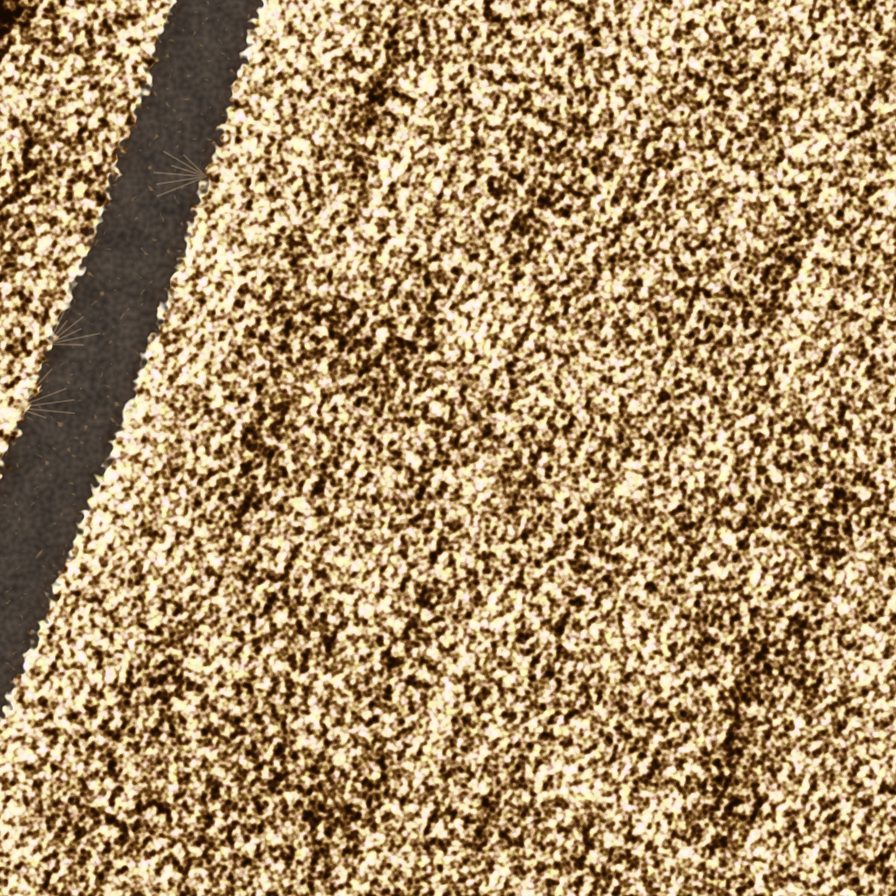
Reproduce this texture procedurally as a WebGL 2 fragment shader.

```glsl
#version 300 es
precision highp float;

uniform vec2 u_resolution;
out vec4 fragColor;

const vec3 SOIL = vec3(0.21, 0.10, 0.02);
const vec3 BROWN = vec3(0.43, 0.28, 0.11);
const vec3 STRAW = vec3(0.65, 0.50, 0.31);
const vec3 TAN = vec3(0.86, 0.73, 0.54);
const vec3 CREAM = vec3(0.98, 0.93, 0.78);
const vec3 TRACK = vec3(0.275, 0.24, 0.21);

float hash(vec2 p) {
    vec3 q = fract(p.xyx * vec3(0.1031, 0.1030, 0.0973));
    q += dot(q, q.yzx + 33.33);
    return fract((q.x + q.y) * q.z);
}

float cornerSlope(vec2 cell, vec2 offset) {
    float angle = 6.2832 * hash(cell);
    return dot(vec2(cos(angle), sin(angle)), offset);
}

float gradientNoise(vec2 p) {
    vec2 i = floor(p), f = fract(p), e = vec2(1.0, 0.0);
    vec2 w = f * f * f * (f * (f * 6.0 - 15.0) + 10.0);
    float low = mix(cornerSlope(i, f), cornerSlope(i + e, f - e), w.x);
    float high = mix(cornerSlope(i + e.yx, f - e.yx), cornerSlope(i + e.xx, f - e.xx), w.x);
    return mix(low, high, w.y);
}

vec2 rotate(vec2 p, float angle) {
    float c = cos(angle), s = sin(angle);
    return vec2(c * p.x - s * p.y, s * p.x + c * p.y);
}

float segmentDistance(vec2 p, vec2 a, vec2 b) {
    vec2 d = b - a;
    return length(p - a - d * clamp(dot(p - a, d) / dot(d, d), 0.0, 1.0));
}

// Soft band around a segment
float softBand(vec2 p, vec2 a, vec2 b, float radius) {
    float d = segmentDistance(p, a, b) / radius;
    return exp(-d * d);
}

// Slightly bowed verge, crossing x = 0 at height foot
float vergeX(float y, float foot) {
    return (y - foot) * (0.364 + 0.1 * (1.0 - y));
}

// Spread a normal value evenly over 0..1, then colour it
vec3 cropColour(float z) {
    float t = 1.0 / (1.0 + exp(-1.7 * z));
    vec3 c = mix(SOIL * 0.4, SOIL, smoothstep(0.0, 0.06, t));
    c = mix(c, BROWN, smoothstep(0.05, 0.22, t));
    c = mix(c, STRAW, smoothstep(0.22, 0.43, t));
    c = mix(c, TAN, smoothstep(0.43, 0.66, t));
    c = mix(c, CREAM, smoothstep(0.66, 0.87, t));
    return mix(c, vec3(1.0, 0.98, 0.88), smoothstep(0.89, 1.0, t));
}

// Broad light and shade across the field
float fieldShade(vec2 p) {
    float row = p.x - 0.365 * p.y;
    float shade = 0.9 * gradientNoise(vec2(row * 30.0, p.y * 5.5) + 7.0);
    shade += 0.6 * gradientNoise(rotate(p, 0.5) * 13.0 + 40.0);
    shade -= 0.8 * softBand(p, vec2(0.44, 0.96), vec2(0.40, 0.82), 0.018);
    shade -= 0.8 * softBand(p, vec2(0.34, 0.72), vec2(0.27, 0.42), 0.020);
    shade -= 0.7 * softBand(p, vec2(0.96, 0.45), vec2(0.90, 0.38), 0.028);
    shade -= 0.7 * softBand(p, vec2(0.85, 0.28), vec2(0.81, 0.08), 0.028);
    shade -= 0.6 * softBand(p, vec2(0.27, 0.17), vec2(0.37, 0.10), 0.035);
    shade -= 0.6 * softBand(p, vec2(0.42, 0.57), vec2(0.37, 0.46), 0.028);
    shade -= 0.5 * softBand(p, vec2(0.20, 0.31), vec2(0.09, 0.08), 0.022);
    shade -= 0.6 * softBand(p, vec2(0.04, 0.84), vec2(0.0, 0.74), 0.02);
    shade += 0.5 * softBand(p, vec2(0.47, 0.92), vec2(0.39, 0.70), 0.022);
    return shade - 2.2 * softBand(p, vec2(0.0, 0.97), vec2(0.01, 0.99), 0.018);
}

float cropTone(vec2 p) {
    vec2 leaf = rotate(p, 0.45) * vec2(1.0, 0.72);
    float grain = gradientNoise(leaf * 112.0 + 11.0);
    grain += 0.62 * gradientNoise(rotate(p, 1.1) * 180.0 + 60.0);
    grain += 0.45 * gradientNoise(rotate(p, -0.3) * 52.0 + 90.0);
    return 3.3 * grain;
}

// Fan of pale stalks from one root
float stalkFan(vec2 p, vec2 root, float heading) {
    float cover = 0.0;
    for (int i = 0; i < 6; i++) {
        float k = float(i);
        float angle = heading + (k - 2.5) * 0.23;
        float reach = 0.03 + 0.04 * hash(vec2(k, heading * 9.0));
        vec2 tip = root + reach * vec2(cos(angle), sin(angle));
        float d = segmentDistance(p, root, tip);
        cover = max(cover, 1.0 - smoothstep(0.0003, 0.0018, d));
    }
    return cover;
}

vec3 trackColour(vec2 p, float depth) {
    float grit = gradientNoise(p * 150.0) + 0.7 * gradientNoise(p * 32.0 + 5.0);
    vec3 c = TRACK * (1.0 + 0.35 * grit);
    float speck = smoothstep(0.33, 0.6, gradientNoise(rotate(p, 0.7) * 120.0 + 30.0));
    c = mix(c, STRAW, 0.6 * speck);
    return mix(c, SOIL * 0.8, 0.5 * exp(-depth / 0.008));
}

void main() {
    vec2 p = gl_FragCoord.xy / u_resolution;
    float rightSide = p.x - vergeX(p.y, 0.2);
    float leftSide = vergeX(p.y, 0.473) - p.x;
    float ragged = 0.014 * gradientNoise(p * 110.0) + 0.008 * gradientNoise(p * 40.0 + 3.0);
    float inside = max(rightSide, leftSide) + ragged;

    // Sunlit margins
    float margin = 0.95 * exp(-max(rightSide, 0.0) / 0.055) * step(leftSide, rightSide);
    margin += 0.5 * exp(-max(leftSide, 0.0) / 0.025) * step(rightSide, leftSide);

    // Crop with a faint warm and violet tint
    vec3 crop = cropColour(cropTone(p) + fieldShade(p) + margin + 0.06);
    float tint = gradientNoise(p * 95.0 + 21.0);
    crop *= 1.0 + tint * vec3(0.02, -0.04, 0.25);

    vec3 colour = mix(trackColour(p, max(-inside, 0.0)), crop, smoothstep(-0.004, 0.004, inside));

    // Stray stalks over the track
    float stalks = stalkFan(p, vec2(0.230, 0.803), 2.95);
    stalks = max(stalks, stalkFan(p, vec2(0.054, 0.616), 0.55));
    stalks = max(stalks, stalkFan(p, vec2(0.018, 0.545), 0.25));
    colour = mix(colour, TAN, 0.3 * stalks);

    fragColor = vec4(clamp(colour, 0.0, 1.0), 1.0);
}
```
